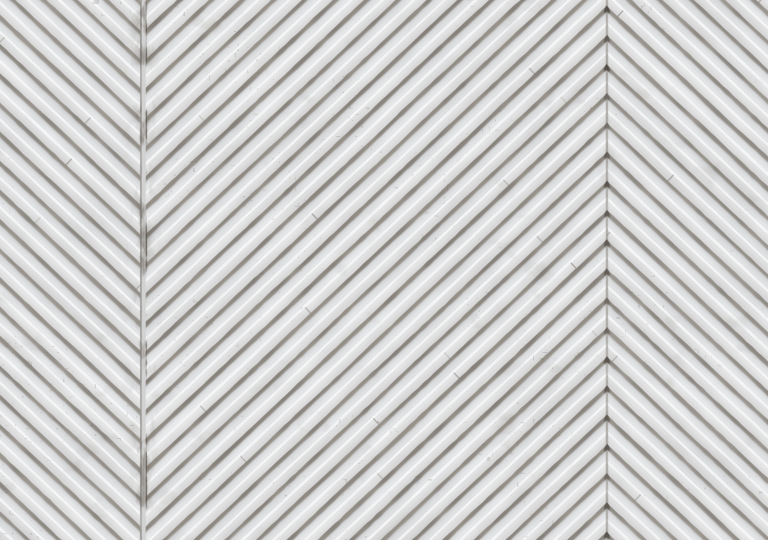
This texture is drawn by a Shadertoy shader. Its source:

```glsl
#define PITCH 0.0541        // vertical spacing of slats, in canvas heights
#define SLOPE 0.938         // rise of a slat per unit of width
#define SEAM_LEFT 0.265
#define SEAM_RIGHT 1.124
#define APEX_Y 0.930        // height of one shadow at the right seam
#define SHADOW_WIDTH 0.17   // fractions of the pitch
#define GLINT_WIDTH 0.12
#define JOINT_CHANCE 0.17
#define GRIME 0.5

const vec3 SHADOW = vec3(0.550, 0.530, 0.500);
const vec3 FACE   = vec3(0.880, 0.884, 0.880);
const vec3 RECESS = vec3(0.884, 0.888, 0.895);
const vec3 GLINT  = vec3(0.960, 0.967, 0.970);
const vec3 DIRT   = vec3(0.370, 0.340, 0.310);

float hash(vec2 p) {
    vec3 q = fract(vec3(p.xyx) * 0.1031);
    q += dot(q, q.yzx + 33.33);
    return fract((q.x + q.y) * q.z);
}

float noise(vec2 p) {
    vec2 cell = floor(p), f = fract(p);
    f = f * f * (3.0 - 2.0 * f);
    return mix(mix(hash(cell), hash(cell + vec2(1, 0)), f.x),
               mix(hash(cell + vec2(0, 1)), hash(cell + vec2(1, 1)), f.x), f.y);
}

float fbm(vec2 p) {
    float sum = 0.0, gain = 0.5;
    for (int i = 0; i < 4; i++) {
        sum += gain * noise(p);
        p = mat2(1.6, 1.2, -1.2, 1.6) * p + 17.1;
        gain *= 0.5;
    }
    return sum / 0.9375;
}

// Antialiased stripe of the given full width; d is the distance to its axis
float stripe(float d, float width, float blur) {
    return 1.0 - smoothstep(-blur, blur, abs(d) - 0.5 * width);
}

void mainImage(out vec4 fragColor, in vec2 fragCoord) {
    float pixel = 1.0 / iResolution.y;
    vec2 p = fragCoord * pixel;

    // Fold the plane at both seams into one zigzag family of slats
    float panel = step(SEAM_LEFT, p.x) + step(SEAM_RIGHT, p.x);
    float rise = panel == 1.0 ? SLOPE : -SLOPE;
    float fold = abs(p.x - SEAM_RIGHT);
    if (panel == 0.0) fold = SEAM_RIGHT - 2.0 * SEAM_LEFT + p.x;
    float v = (p.y + SLOPE * fold - APEX_Y) / PITCH;
    float along = dot(p, normalize(vec2(1.0, rise)));
    float blur = pixel / PITCH;

    // Slightly wavering profile: recess below the shadow, face above it
    v += 0.03 * (noise(vec2(along * 9.0, floor(v + 0.5) + 31.0 * panel)) - 0.5);
    float id = floor(v + 0.5);
    float q = v - id;
    vec2 slat = vec2(id + 100.0, panel * 57.0 + 11.0);
    float tone = hash(slat) - 0.5;

    vec3 recess = mix(RECESS, RECESS * 0.945, smoothstep(-0.36, -0.12, q));
    vec3 face = mix(FACE * 0.95, FACE, smoothstep(0.1, 0.4, q));
    vec3 color = mix(recess, face, smoothstep(-blur, blur, q));
    color *= 1.0 + 0.02 * tone + 0.05 * (fbm(p * 7.0) - 0.5);
    color *= 1.0 + 0.03 * (noise(vec2(along * 25.0, v * 3.0)) - 0.5);

    // Bright upper edge of each slat
    float glint = stripe(0.5 - abs(q), GLINT_WIDTH, 0.6 * blur);
    color = mix(color, GLINT, glint * (0.75 + 0.25 * noise(vec2(along * 40.0, id))));

    // Butt joints cross some faces at random places
    vec2 joint = vec2(floor(along * 4.0), id * 3.0 + panel * 71.0) + 200.0;
    float place = 0.15 + 0.7 * hash(joint + 5.3);
    float cut = stripe((fract(along * 4.0) - place) / 4.0, 0.0018, pixel);
    cut *= step(hash(joint), JOINT_CHANCE) * smoothstep(0.0, 0.08, q);
    cut *= 1.0 - smoothstep(0.42, 0.5, q);
    color = mix(color, DIRT, cut * (0.2 + 0.35 * hash(joint + 9.7)));

    // Shadow: crisp against the face, soft over the recess
    float ragged = 0.05 * (noise(vec2(along * 70.0, id * 5.0)) - 0.5);
    float width = SHADOW_WIDTH * (1.0 + 0.25 * tone) + ragged;
    float shade = smoothstep(-0.5 * width - 0.09, -0.5 * width + 0.06, q)
                * (1.0 - smoothstep(-blur, 1.2 * blur, q - 0.5 * width));
    vec3 shadow = SHADOW * (0.93 + 0.14 * noise(vec2(along * 30.0, id * 7.0)));
    color = mix(color, shadow, shade * (panel == 1.0 ? 0.97 : 0.88));

    // Sparse specks and faint smudges
    float speck = smoothstep(0.88, 0.98, noise(p * 170.0)) * smoothstep(0.52, 0.7, fbm(p * 9.0 + 40.0));
    float smudge = smoothstep(0.68, 0.88, fbm(p * vec2(16.0, 22.0) + 80.0));
    color = mix(color, DIRT, GRIME * (0.4 * speck + 0.15 * smudge));

    // Left seam: narrow strip between two worn dark gaps
    float dl = p.x - SEAM_LEFT;
    float wear = fbm(vec2(p.x * 60.0, p.y * 28.0));
    color = mix(color, FACE * 0.93, stripe(dl, 0.010, pixel));
    color = mix(color, DIRT, stripe(dl + 0.004, 0.0025, pixel) * (0.3 + 0.6 * wear));
    color = mix(color, DIRT, stripe(dl - 0.006, 0.0020, pixel) * smoothstep(0.4, 0.75, wear));
    float stain = exp(-abs(dl) * 90.0) * smoothstep(0.48, 0.75, wear);
    color = mix(color, DIRT, GRIME * stain);

    // Right seam: fine groove with a dark pocket at every apex
    float dr = p.x - SEAM_RIGHT;
    color = mix(color, SHADOW, stripe(dr, 0.004, pixel) * (0.4 + 0.4 * wear));
    float pocket = 1.0 - smoothstep(0.003, 0.008, length(vec2(dr, q * PITCH)));
    color = mix(color, DIRT * 0.8, pocket * (0.4 + 0.5 * hash(slat.xx)));

    fragColor = vec4(clamp(color, 0.0, 1.0), 1.0);
}
```
